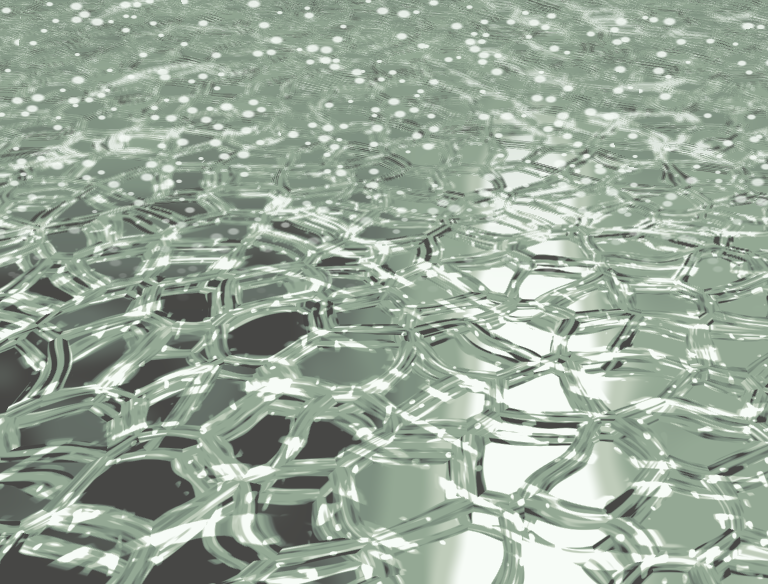
A Shadertoy shader for this texture:

```glsl
// Sheet of shattered safety glass receding into soft focus, with bright glints.

const vec3 DARK  = vec3(0.28, 0.28, 0.27);
const vec3 SHADE = vec3(0.40, 0.44, 0.41);
const vec3 MID   = vec3(0.49, 0.56, 0.50);
const vec3 GREEN = vec3(0.58, 0.66, 0.58);
const vec3 PALE  = vec3(0.75, 0.80, 0.73);
const vec3 WHITE = vec3(0.97, 0.99, 0.97);

float hash(vec2 p) {
    return fract(sin(dot(p, vec2(127.1, 311.7))) * 43758.5453);
}

vec2 seedPoint(vec2 cell) {
    return 0.08 + 0.84 * vec2(hash(cell), hash(cell + 57.3));
}

float noise(vec2 p) {
    vec2 i = floor(p), f = fract(p);
    f = f * f * (3.0 - 2.0 * f);
    float low = mix(hash(i), hash(i + vec2(1, 0)), f.x);
    float high = mix(hash(i + vec2(0, 1)), hash(i + vec2(1, 1)), f.x);
    return mix(low, high, f.y);
}

vec2 rotate(vec2 p, float a) {
    return vec2(cos(a) * p.x + sin(a) * p.y, cos(a) * p.y - sin(a) * p.x);
}

// Glass tone from darkest (0) to brightest (1)
vec3 glassTone(float t) {
    vec3 c = mix(DARK, SHADE, smoothstep(0.04, 0.12, t));
    c = mix(c, MID, smoothstep(0.13, 0.25, t));
    c = mix(c, GREEN, smoothstep(0.30, 0.46, t));
    c = mix(c, PALE, smoothstep(0.60, 0.74, t));
    return mix(c, WHITE, smoothstep(0.78, 0.92, t));
}

// Voronoi cracks: edge distance, position along edge, edge hash, cell hash
vec4 cracks(vec2 p) {
    vec2 base = floor(p), nearCell = base, nearVec = vec2(9.0);
    for (int j = -1; j <= 1; j++)
    for (int i = -1; i <= 1; i++) {
        vec2 cell = base + vec2(i, j);
        vec2 r = cell + seedPoint(cell) - p;
        if (dot(r, r) < dot(nearVec, nearVec)) { nearVec = r; nearCell = cell; }
    }
    vec4 edge = vec4(9.0, 0.0, 0.0, hash(nearCell + 11.7));
    for (int j = -2; j <= 2; j++)
    for (int i = -2; i <= 2; i++) {
        if (i == 0 && j == 0) continue;
        vec2 cell = nearCell + vec2(i, j);
        vec2 r = cell + seedPoint(cell) - p;
        vec2 n = normalize(r - nearVec);
        float d = dot(0.5 * (r + nearVec), n);
        if (d < edge.x) edge.xyz = vec3(d, dot(p, vec2(-n.y, n.x)), hash(nearCell + cell));
    }
    return edge;
}

// Tone of a broken edge: streaks run along the crack, some slivers are dark
float edgeTone(vec4 edge, float grain) {
    vec2 s = vec2(edge.y * 2.2 + edge.z * 40.0, edge.x * 24.0 + edge.z * 9.0);
    float streak = noise(s);
    float fine = noise(s * vec2(2.3, 2.1) + 7.0);
    float t = 0.50 + (streak - 0.5) * 0.75 + (fine - 0.5) * 0.35 + (grain - 0.5) * 0.3;
    float sliver = smoothstep(0.62, 0.70, edge.z) * smoothstep(0.03, 0.06, edge.x);
    t -= 0.6 * sliver * smoothstep(0.45, 0.62, noise(s * vec2(1.0, 0.6) + 31.0));
    return mix(0.52, t, smoothstep(0.0, 0.035, edge.x));
}

// Tone seen through a flat fragment: dark at left, a lit path right of centre
float faceTone(vec2 uv, float u, float cellHash) {
    float path = exp(-pow((u - 0.69) / mix(0.13, 0.05, uv.y), 2.0));
    path *= smoothstep(0.95, 0.65, uv.y);
    float shadow = smoothstep(0.58, 0.42, u) * smoothstep(0.85, 0.5, uv.y);
    float t = mix(0.34, 0.05, shadow) + 0.2 * smoothstep(0.7, 0.95, u) * (1.0 - uv.y);
    t += (cellHash - 0.5) * 0.22 + (noise(uv * vec2(9, 14)) - 0.5) * 0.12;
    return t + 0.85 * path;
}

vec3 glassSheet(vec2 uv, float aspect) {
    float u = uv.x / aspect;
    float depth = 1.0 / (1.35 - uv.y);
    vec2 p = 6.5 * vec2((uv.x - 0.5 * aspect) * depth, 1.75 * depth);
    p.y -= 0.25 * p.x * smoothstep(0.9, 0.2, uv.y);
    p += 0.35 * (vec2(noise(p * 1.3), noise(p * 1.3 + 19.0)) - 0.5);

    // Upper cracks over the refracted lower surface
    vec4 upper = cracks(p), lower = cracks(p + vec2(0.13, 0.32));
    float grain = noise(p * vec2(9, 7));
    float wobble = 0.10 * (noise(p * 2.7 + 5.0) - 0.5);
    float t = faceTone(uv, u, upper.w);
    t = mix(t, edgeTone(lower, grain), smoothstep(0.105, 0.085, lower.x + wobble));
    t = mix(t, edgeTone(upper, grain), smoothstep(0.15, 0.125, upper.x + wobble));

    // Long slanting reflections and small sparkles on the broken edges
    float rim = smoothstep(0.22, 0.10, min(upper.x, lower.x + 0.04));
    vec2 slant = rotate(uv, mix(0.5, -0.05, smoothstep(0.1, 0.8, u)));
    float flash = smoothstep(0.66, 0.80, noise(slant * vec2(9, 62)));
    float sparkle = smoothstep(0.74, 0.86, noise(p * vec2(11, 8) + 3.0));
    t += rim * (0.42 * flash + 0.5 * sparkle);
    return glassTone(clamp(t, 0.0, 1.0));
}

// Soft round highlights scattered on a grid
float glints(vec2 q, float density) {
    float sum = 0.0;
    for (int j = -1; j <= 1; j++)
    for (int i = -1; i <= 1; i++) {
        vec2 cell = floor(q) + vec2(i, j);
        float lit = step(1.0 - density, hash(cell + 71.0));
        float size = mix(0.22, 0.55, hash(cell + 23.0));
        float d = length((q - cell - seedPoint(cell)) * vec2(0.85, 1.0));
        sum = max(sum, lit * smoothstep(size, size * 0.45, d));
    }
    return sum;
}

void mainImage(out vec4 fragColor, in vec2 fragCoord) {
    float aspect = iResolution.x / iResolution.y;
    vec2 uv = fragCoord / iResolution.y;
    float far = smoothstep(0.45, 1.0, uv.y);

    // Four samples smooth the edges and widen with distance
    vec3 color = vec3(0.0);
    float spread = mix(0.0008, 0.0032, far);
    for (int k = 0; k < 4; k++) {
        float a = 0.46 + 1.5708 * float(k);
        color += 0.25 * glassSheet(uv + spread * vec2(cos(a), sin(a)), aspect);
    }

    // Distant haze, shaded patches and defocused highlights
    float patchTone = noise(uv * vec2(6, 13) + 4.0);
    color = mix(color, mix(MID, GREEN, patchTone), 0.35 * far);
    float light = glints(uv * vec2(44, 62), 0.10 + 0.22 * patchTone);
    color = mix(color, WHITE, 0.85 * light * smoothstep(0.45, 0.75, uv.y));
    fragColor = vec4(color, 1.0);
}
```
